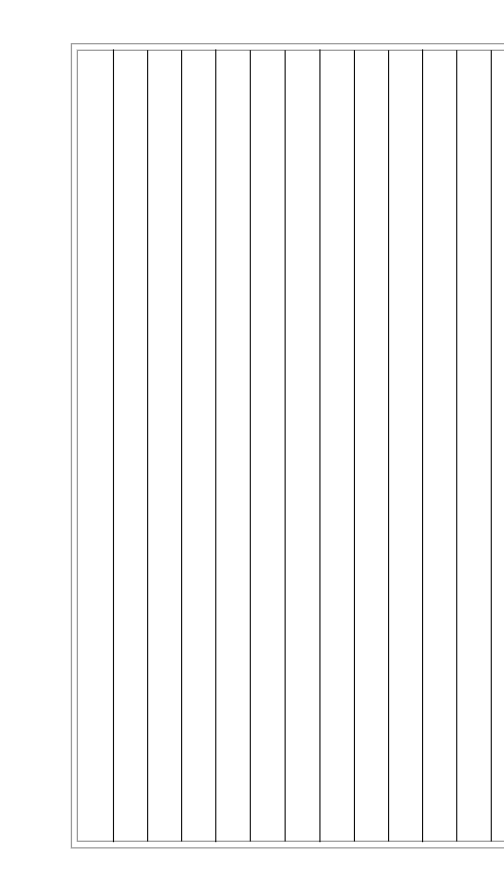
Give the GLSL for this pattern, as a WebGL 1 fragment shader.

```glsl
precision highp float;

uniform vec2 u_resolution;

// Share of a pixel covered by a stroke whose centre is at signed distance d
float strokeCoverage(float d, float width, float pixel) {
    float right = min(d + 0.5 * pixel, 0.5 * width);
    float left = max(d - 0.5 * pixel, -0.5 * width);
    return max(right - left, 0.0) / pixel;
}

// Distance to a frame that runs off the right edge
float openFrame(vec2 p, float leftEdge, float halfHeight) {
    return max(leftEdge - p.x, abs(p.y - 0.8933) - halfHeight);
}

void main() {
    // Canvas width is one unit
    vec2 p = gl_FragCoord.xy / u_resolution.x;
    float pixel = 1.0 / u_resolution.x;

    // Double grey border
    float border = strokeCoverage(openFrame(p, 0.1417, 0.7978), 0.0025, pixel);
    border = max(border, strokeCoverage(openFrame(p, 0.1535, 0.7847), 0.0025, pixel));
    vec3 color = mix(vec3(1.0), vec3(0.6), border);

    // Twelve upright rules with slightly uneven spacing and ends
    float rules = 0.0;
    for (int i = 0; i < 12; i++) {
        float n = float(i);
        float x = 0.2242 + 0.0683 * n + 0.001 * cos(0.9 * (n - 6.7));
        float halfLength = 0.7855 + 0.001 * sin(2.1 * n + 1.5);
        float ends = clamp((halfLength - abs(p.y - 0.8933)) / pixel + 0.5, 0.0, 1.0);
        rules = max(rules, ends * strokeCoverage(p.x - x, 0.0022, pixel));
    }
    color = mix(color, vec3(0.04), rules);

    gl_FragColor = vec4(color, 1.0);
}
```
